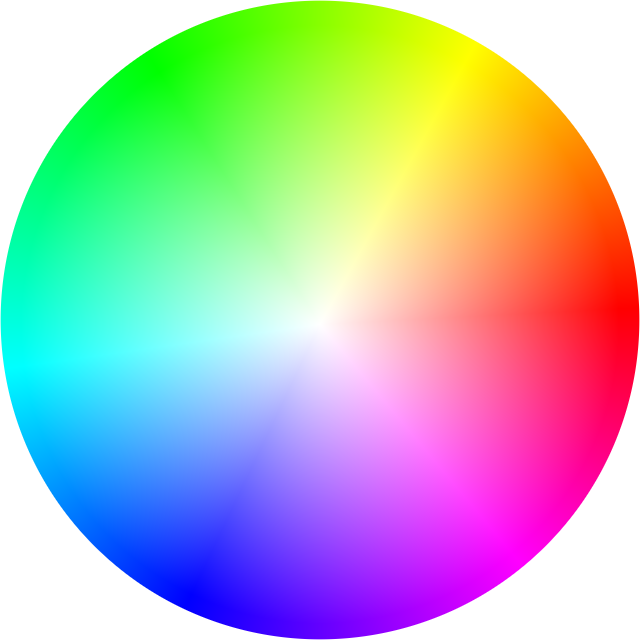
A WebGL 2 fragment shader for this background:

```glsl
#version 300 es
precision highp float;
// A colour wheel on white: hue follows the angle, saturation the distance
// from a white point near the middle. The six pure hues sit at slightly
// uneven angles, so hue is interpolated between those anchors.

uniform vec2 u_resolution;
out vec4 fragColor;

const vec3 WHITE = vec3(1.0);
const vec2 DISC_CENTER = vec2(0.5);
const float DISC_RADIUS = 0.499;
const vec2 WHITE_POINT = vec2(0.5, 0.493);
const float FULL_SATURATION_RADIUS = 0.467;

// Angles in degrees of red, yellow, green, cyan, blue, magenta, red again
const float HUE_ANGLES[7] = float[7](3.0, 61.0, 122.5, 188.0, 244.5, 310.0, 363.0);

// Counterclockwise angle in degrees, starting at the given angle
float angleFrom(vec2 p, float start) {
    float angle = degrees(atan(p.y, p.x + 1e-6));
    return start + mod(angle - start, 360.0);
}

// Position on the hue circle, from 0 to 6
float hueAt(float angle) {
    float hue = 0.0;
    for (int i = 0; i < 6; i++) {
        float span = HUE_ANGLES[i + 1] - HUE_ANGLES[i];
        hue += clamp((angle - HUE_ANGLES[i]) / span, 0.0, 1.0);
    }
    return hue;
}

// Fully saturated colour of a hue from 0 to 6
vec3 pureColor(float hue) {
    return clamp(abs(mod(hue + vec3(0.0, 4.0, 2.0), 6.0) - 3.0) - 1.0, 0.0, 1.0);
}

// Coverage of a disc with an edge one pixel wide
float discMask(vec2 p, float radius, float pixel) {
    return clamp(0.5 - (length(p) - radius) / pixel, 0.0, 1.0);
}

void main() {
    float side = min(u_resolution.x, u_resolution.y);
    vec2 uv = (gl_FragCoord.xy - 0.5 * u_resolution) / side + 0.5;

    // Hue and saturation around the white point
    vec2 fromWhite = uv - WHITE_POINT;
    float hue = hueAt(angleFrom(fromWhite, HUE_ANGLES[0]));
    float saturation = clamp(length(fromWhite) / FULL_SATURATION_RADIUS, 0.0, 1.0);
    vec3 wheel = mix(WHITE, pureColor(hue), saturation);

    // Cut the wheel out of the white ground
    float mask = discMask(uv - DISC_CENTER, DISC_RADIUS, 1.0 / side);
    fragColor = vec4(mix(WHITE, wheel, mask), 1.0);
}
```
